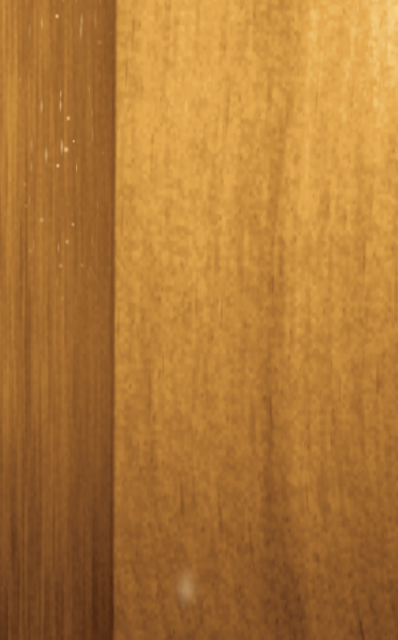
Reproduce this texture procedurally as a WebGL 2 fragment shader.

```glsl
#version 300 es
precision highp float;
uniform vec2 u_resolution;
out vec4 fragColor;

vec2 hash2(vec2 p) {
    vec3 q = fract(p.xyx * vec3(0.1031, 0.1030, 0.0973));
    q += dot(q, q.yzx + 33.33);
    return fract((q.xx + q.yz) * q.zy);
}

// Smooth blend of jittered cell points, centred near zero
float cellular(vec2 p) {
    vec2 id = floor(p);
    float sum = 0.0, total = 0.0;
    for (int j = -1; j <= 1; j++)
        for (int i = -1; i <= 1; i++) {
            vec2 c = id + vec2(i, j);
            vec2 d = p - c - 0.2 - 0.6 * hash2(c + 51.0);
            float weight = exp(-4.5 * dot(d, d));
            sum += weight * (hash2(c + 203.0).x - 0.5);
            total += weight;
        }
    return 2.0 * sum / total;
}

// Scattered soft ellipses; density is the share of occupied cells
float marks(vec2 p, vec2 cell, vec2 radius, float density, float seed) {
    vec2 id = floor(p / cell);
    float cover = 0.0;
    for (int j = -1; j <= 1; j++)
        for (int i = -1; i <= 1; i++) {
            vec2 c = id + vec2(i, j);
            vec2 pick = hash2(c + seed + 17.0);
            vec2 d = p - (c + hash2(c + seed)) * cell;
            float r = length(d / (radius * mix(0.5, 1.0, pick.y)));
            cover = max(cover, step(pick.x, density) * (1.0 - smoothstep(0.0, 1.0, r)));
        }
    return cover;
}

// Long vertical streaks from layered sines
float streaks(vec2 p, float frequency) {
    float sum = 0.0, amplitude = 0.5;
    for (int i = 0; i < 4; i++) {
        float k = float(i);
        float drift = 0.7 * sin(p.y * (2.0 + 1.7 * k) + k * 1.7 + p.x * 19.0);
        float wander = 1.4 * sin(p.x * frequency * 0.37 + k * 2.1);
        sum += amplitude * sin(p.x * frequency + drift + wander);
        frequency *= 1.83;
        amplitude *= 0.7;
    }
    return sum;
}

float bump(float x, float width) {
    return exp(-x * x / (width * width));
}

vec3 woodColor(float t) {
    vec3 c = mix(vec3(0.32, 0.17, 0.07), vec3(0.45, 0.27, 0.13), clamp(t / 0.2, 0.0, 1.0));
    c = mix(c, vec3(0.57, 0.36, 0.16), clamp((t - 0.2) / 0.2, 0.0, 1.0));
    c = mix(c, vec3(0.69, 0.46, 0.20), clamp((t - 0.4) / 0.2, 0.0, 1.0));
    c = mix(c, vec3(0.78, 0.55, 0.24), clamp((t - 0.6) / 0.15, 0.0, 1.0));
    c = mix(c, vec3(0.89, 0.66, 0.31), clamp((t - 0.75) / 0.17, 0.0, 1.0));
    return mix(c, vec3(0.98, 0.85, 0.56), clamp((t - 0.94) / 0.25, 0.0, 1.0));
}

float narrowPlank(vec2 p, float seam) {
    float edge = 1.0 - smoothstep(0.0, 0.15, p.x);
    float tone = mix(0.12, 0.45, smoothstep(-0.05, 0.5, p.y)) + 0.06 * p.y;
    tone += 0.13 * edge * p.y - 0.07 * bump(p.x - seam, 0.05) + 0.04 * streaks(p, 75.0);
    // Fibres of two widths, strongest at the outer edge
    float fibres = 0.6 * cellular(p * vec2(230.0, 9.0)) + 0.4 * cellular(p * vec2(110.0, 4.0));
    return tone + mix(0.07, 0.17, edge) * fibres + 0.035 * cellular(p * vec2(210.0, 130.0));
}

float widePlank(vec2 p, float seam) {
    float down = 1.0 - p.y;
    vec2 grain = vec2(p.x + 0.056 * down - 0.068 * pow(down, 4.0), p.y);
    float tone = mix(0.29, 0.70, smoothstep(-0.12, 0.5, p.y));
    tone += 0.20 * smoothstep(0.35, 0.85, p.y);
    tone += 0.18 * smoothstep(0.46, 0.64, p.x) * smoothstep(0.72, 1.0, p.y);
    // Broad growth bands
    tone -= 0.15 * bump(grain.x - 0.448, 0.024) + 0.05 * bump(grain.x - 0.405, 0.02);
    tone += 0.05 * bump(grain.x - 0.492, 0.018) - 0.05 * bump(p.x - seam, 0.03) * p.y;
    tone -= 0.06 * bump(grain.x - 0.255, 0.009) * smoothstep(0.2, 0.7, down);
    tone -= 0.08 * bump(p.x - 0.62, 0.10) * smoothstep(0.1, 0.8, down);
    // Mottling, fibres and short soft pores
    tone += 0.02 * streaks(grain, 62.0) + 0.06 * cellular(p * vec2(170.0, 125.0));
    tone += 0.035 * cellular(vec2(p.x + 0.4 * p.y, p.y) * vec2(60.0, 65.0));
    tone += 0.055 * cellular(grain * vec2(120.0, 11.0));
    tone -= 0.11 * marks(grain, vec2(0.05, 0.13), vec2(0.005, 0.06), 0.35, 3.0);
    return tone - 0.09 * marks(p, vec2(0.02, 0.03), vec2(0.005, 0.011), 0.25, 29.0);
}

void main() {
    vec2 p = gl_FragCoord.xy / u_resolution.y;
    float pixel = 1.0 / u_resolution.y;
    float seam = 0.175 + 0.005 * p.y;
    float side = smoothstep(-0.003 - pixel, 0.003 + pixel, p.x - seam);
    float tone = mix(narrowPlank(p, seam), widePlank(p, seam), side);
    vec3 color = woodColor(tone - 0.19 * bump(p.x - seam, 0.003 + pixel * 0.5));
    // Worn pale specks
    float wear = 0.8 * bump(p.x - 0.095, 0.05) * smoothstep(0.45, 0.75, p.y);
    wear += 0.5 * smoothstep(0.46, 0.6, p.x) * smoothstep(0.68, 0.95, p.y);
    wear += 0.5 * bump(length(p - vec2(0.30, 0.83)), 0.05);
    float dots = marks(p, vec2(0.026, 0.036), vec2(0.006, 0.007), 0.3, 71.0);
    float scratches = marks(p, vec2(0.02, 0.04), vec2(0.004, 0.018), 0.4, 113.0);
    color = mix(color, vec3(0.95, 0.82, 0.60), wear * max(dots, 0.7 * scratches));
    // Soft pale stain
    vec2 stain = (p - vec2(0.291, 0.08)) / vec2(0.013, 0.023);
    color = mix(color, vec3(0.80, 0.66, 0.47), 0.6 * bump(length(stain), 1.0));
    fragColor = vec4(color, 1.0);
}
```
